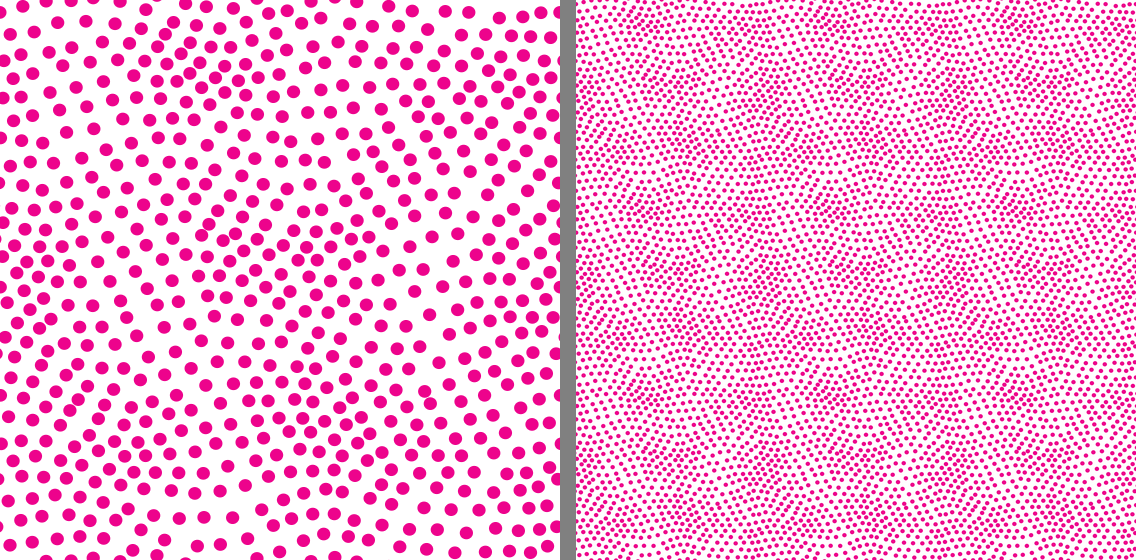
Left, the tile; right, the same tile 3 across and 3 down.
Reproduce this pattern procedurally as a Shadertoy shader.

```glsl
const float TAU = 6.2831853;
const vec2 GRID = vec2(23.0, 28.0);   // dots per row, rows (even, so the stagger wraps)

vec2 hash2(vec2 cell) {
    uvec2 q = uvec2(ivec2(cell)) * uvec2(1597334677u, 3812015801u);
    uint h = (q.x ^ q.y) * 1597334677u;
    h = (h ^ (h >> 15u)) * 2246822519u;
    h ^= h >> 13u;
    return vec2(h & 65535u, h >> 16u) / 65535.0;
}

float cornerSlope(vec2 cell, vec2 offset, float period, float seed) {
    float angle = TAU * hash2(mod(cell, period) + seed).x;
    return dot(vec2(cos(angle), sin(angle)), offset);
}

// Gradient noise that wraps after a whole period
float gradientNoise(vec2 p, float period, float seed) {
    vec2 i = floor(p), f = p - i;
    vec2 u = f * f * f * (f * (f * 6.0 - 15.0) + 10.0);
    vec2 e = vec2(1.0, 0.0);
    float low = mix(cornerSlope(i, f, period, seed),
                    cornerSlope(i + e, f - e, period, seed), u.x);
    float high = mix(cornerSlope(i + e.yx, f - e.yx, period, seed),
                     cornerSlope(i + 1.0, f - 1.0, period, seed), u.x);
    return mix(low, high, u.y);
}

// Smooth drift that bends the rows into waves
vec2 drift(vec2 p) {
    float wave = 0.02 * sin(TAU * (2.0 * p.x + p.y));
    return vec2(gradientNoise(p * 4.0, 4.0, 17.0),
                gradientNoise(p * 4.0, 4.0, 71.0)) * 0.04 + vec2(0.0, wave);
}

// Staggered grid point with a little jitter
vec2 gridPoint(vec2 cell) {
    vec2 jitter = (hash2(mod(cell, GRID) + 131.0) - 0.5) * vec2(0.25, 0.3);
    float stagger = 0.5 * mod(cell.y, 2.0);
    return (cell + 0.5 + vec2(stagger, 0.0) + jitter) / GRID;
}

void mainImage(out vec4 fragColor, in vec2 fragCoord) {
    vec2 p = fragCoord / iResolution.y;

    // Undo the drift to find the nearby grid cells
    vec2 rest = p - drift(p);
    rest = p - drift(rest);
    vec2 home = rest * GRID;

    // Nearest dot edge, slightly wider than tall
    float edge = 1.0;
    for (int y = -1; y <= 1; y++) {
        float row = floor(home.y) + float(y);
        float column = floor(home.x - 0.5 * mod(row, 2.0));
        for (int x = -1; x <= 1; x++) {
            vec2 centre = gridPoint(vec2(column + float(x), row));
            centre += drift(centre);
            edge = min(edge, length((p - centre) * vec2(0.98, 1.02)) - 0.01155);
        }
    }

    float ink = clamp(0.5 - edge * iResolution.y, 0.0, 1.0);
    vec3 paper = vec3(1.0), magenta = vec3(0.93, 0.01, 0.55);
    fragColor = vec4(mix(paper, magenta, ink), 1.0);
}
```
